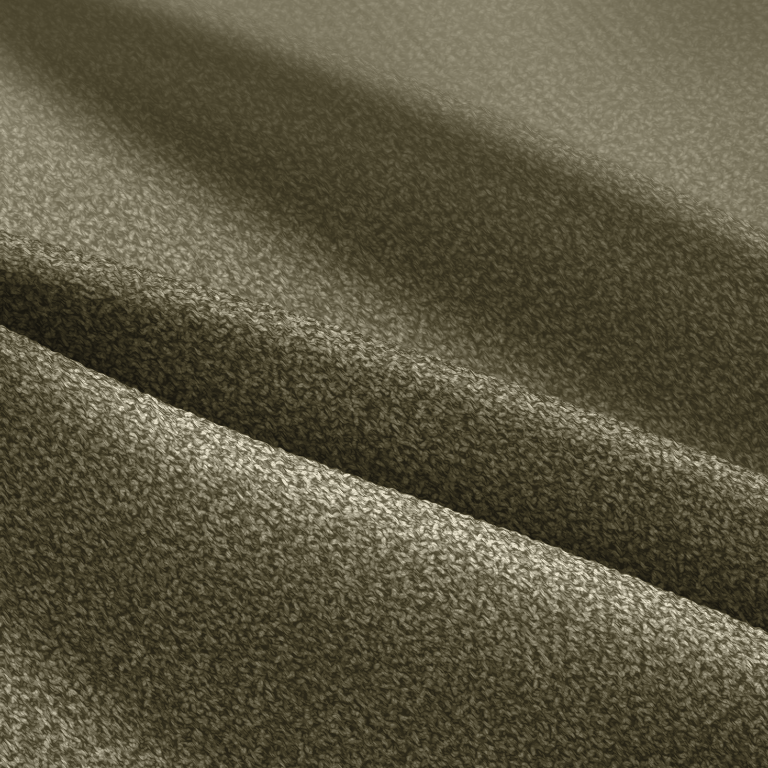
A Shadertoy shader for this texture:

```glsl
// Draped olive wool: three overlapping folds run down to the right over a
// soft backdrop. Each fold has a curved crest and a tone set by the depth below
// it; oriented cellular flecks form the yarn, losing contrast with distance.

#define YARN_SCALE 98.0      // yarn flecks across the canvas
#define FIBRE_SCALE 205.0    // finer fibres across the canvas
#define YARN_CONTRAST 0.66
#define FIBRE_CONTRAST 0.46
#define RIB_CONTRAST 0.07
#define RIB_PITCH 340.0
#define CREST_FUZZ 0.0009
#define EXPOSURE 1.03

vec2 hash2(vec2 p) {
    vec3 a = fract(p.xyx * vec3(0.1031, 0.1030, 0.0973));
    a += dot(a, a.yzx + 33.33);
    return fract((a.xx + a.yz) * a.zy);
}

float bump(float x, float centre, float width) {
    float k = (x - centre) / width;
    return exp(-k * k);
}

// Cellular noise of short strands with varied tilt and brightness, mean near 0
float strands(vec2 p, float softness) {
    vec2 cell = floor(p);
    float light = 0.0;
    for (int j = -1; j <= 1; j++)
    for (int i = -1; i <= 1; i++) {
        vec2 id = cell + vec2(i, j);
        vec2 h = hash2(id), k = hash2(id + 57.0);
        vec2 d = p - id - h;
        float angle = (k.x - 0.5) * 2.7 + 0.2;
        float c = cos(angle), s = sin(angle);
        d = vec2(c * d.x + s * d.y, c * d.y - s * d.x);
        float r = length(d * vec2(1.05, 2.0));
        float body = 1.0 - smoothstep(0.3 - 0.25 * softness, 0.92, r);
        light = max(light, body * (0.3 + 0.7 * k.y));
    }
    return light - mix(0.37, 0.29, softness);
}

// Yarn brightness factor; q = (position along the crest, depth below it)
float weave(vec2 q, float focus) {
    float compressed = q.y + 0.018 * (1.0 - exp(-max(q.y, 0.0) / 0.03));
    vec2 cloth = vec2(q.x - 0.1 * q.y, -compressed * 1.15);
    float yarn = strands(cloth * YARN_SCALE + 40.0, 1.0 - focus);
    float fibre = strands(cloth * FIBRE_SCALE + 90.0, 1.0 - focus);
    float column = q.x - q.y;
    float rib = sin(column * RIB_PITCH + 1.5 * sin(q.y * 41.0))
              + 0.6 * sin(column * 127.0 + 2.0 * sin(q.y * 13.0));
    rib *= 0.6 + 0.4 * sin(q.x * 23.0 + 3.0 * sin(q.y * 19.0));
    float detail = YARN_CONTRAST * yarn + FIBRE_CONTRAST * fibre;
    return 1.0 + detail * mix(0.15, 1.0, focus) + RIB_CONTRAST * rib * (0.35 + 0.4 * focus);
}

// Crest heights, from the back fold to the front fold
float backCrest(float x)  { return 1.085 - 0.30 * x - 0.085 * x * x; }
float midCrest(float x)   { return 0.700 - 0.25 * x - 0.070 * x * x; }
float frontCrest(float x) { return 0.577 - 0.44 * x + 0.040 * x * x - 0.008 * sin(6.28 * x); }

float backdropTone(vec2 p) {
    float corner = smoothstep(0.6, 1.0, p.x) * smoothstep(0.82, 1.0, p.y);
    return 0.505 - 0.07 * corner + 0.018 * sin(p.x * 11.0 + p.y * 7.0);
}

float backTone(vec2 p, float d) {
    float valley = 0.92 - 0.66 * p.x + 0.12 * p.x * p.x;
    float lit = smoothstep(-0.06, 0.07, valley - p.y);
    float tone = 0.262 + 0.21 * bump(d, 0.006, 0.036) + 0.04 * bump(d, 0.11, 0.06);
    return tone + lit * mix(0.29, 0.09, p.x);
}

float midTone(vec2 p, float d) {
    float gap = max(p.y - frontCrest(p.x), 0.0);
    float tone = 0.235 + 0.26 * bump(d, 0.014, 0.033);
    tone += 0.07 * bump(d, 0.085, 0.05) * smoothstep(0.1, 0.5, p.x);
    tone -= 0.06 * smoothstep(0.35, 0.0, p.x) * smoothstep(0.02, 0.07, d);
    return tone * (1.0 - 0.28 * exp(-gap / 0.035));
}

float frontTone(vec2 p, float d) {
    float along = smoothstep(-0.05, 0.28, p.x) * (1.0 - 0.4 * smoothstep(0.65, 1.0, p.x));
    float tone = 0.275 + mix(0.16, 0.31, along) * bump(d, 0.014, 0.052);
    tone += 0.125 * along * bump(d, 0.09, 0.09);
    tone += 0.17 * smoothstep(0.33, 0.48, d - 0.3 * p.x);
    tone -= 0.05 * smoothstep(0.6, 1.0, p.x) * smoothstep(0.06, 0.18, d);
    return tone;
}

void mainImage(out vec4 fragColor, in vec2 fragCoord) {
    vec2 p = fragCoord / iResolution.xy;
    float pixel = 1.0 / iResolution.y;
    float focus = smoothstep(1.06, 0.55, p.y);
    float fuzz = CREST_FUZZ * (sin(p.x * 190.0 + 2.0 * sin(p.x * 71.0)) + 0.6 * sin(p.x * 433.0));

    // Depth below each crest
    float back = backCrest(p.x) - p.y + fuzz;
    float mid = midCrest(p.x) - p.y + fuzz;
    float front = frontCrest(p.x) - p.y + fuzz;

    // Folds layered from far to near
    float light = backdropTone(p) * weave(vec2(p.x, 1.4 - p.y), focus * 0.35);
    light = mix(light, backTone(p, back) * weave(vec2(p.x, back), focus * 0.65),
                smoothstep(-0.006, 0.006, back));
    light = mix(light, midTone(p, mid) * weave(vec2(p.x + 3.0, mid), focus),
                smoothstep(-0.001 - pixel, 0.001 + pixel, mid));
    light = mix(light, frontTone(p, front) * weave(vec2(p.x + 7.0, front), focus),
                smoothstep(-pixel, pixel, front));

    // Olive tint, fading to neutral in the deepest shadow
    light = clamp(light * EXPOSURE, 0.03, 0.9);
    vec3 tint = vec3(0.0, 0.024, 0.112) * smoothstep(-0.05, 0.32, light);
    fragColor = vec4(max(vec3(light) - tint, 0.0), 1.0);
}
```
